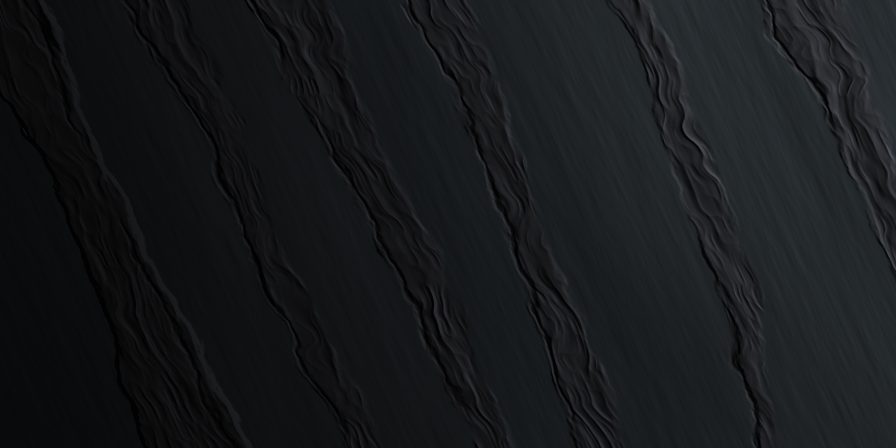
Write a Shadertoy shader that draws this texture.

```glsl
// Dark slate: smooth sheets of stone split by steep, crumpled diagonal ridges.

const vec3 SLATE = vec3(0.91, 1.03, 1.11);
const vec3 RIDGE_TINT = vec3(0.97, 0.99, 1.08);
const float LEAN = 0.44;
const float BAND_SPACING = 0.36;

float hash(vec2 p) {
    return fract(sin(dot(p, vec2(127.1, 311.7))) * 43758.5453);
}

float noise(vec2 p) {
    vec2 cell = floor(p), f = fract(p);
    f = f * f * f * (f * (f * 6.0 - 15.0) + 10.0);
    float low = mix(hash(cell), hash(cell + vec2(1.0, 0.0)), f.x);
    float high = mix(hash(cell + vec2(0.0, 1.0)), hash(cell + vec2(1.0, 1.0)), f.x);
    return mix(low, high, f.y);
}

float fbm(vec2 p, int octaves) {
    float sum = 0.0, amplitude = 0.5;
    for (int i = 0; i < octaves; i++) {
        sum += amplitude * noise(p);
        p = p * 2.03 + 17.3;
        amplitude *= 0.5;
    }
    return sum;
}

// Sharp crests where the noise crosses its middle value
float crest(vec2 p) {
    return 1.0 - abs(2.0 * noise(p) - 1.0);
}

// Long folds that follow the lean of the stone, broken into crumples
float creases(vec2 p) {
    p.x += 0.06 * noise(p * vec2(8.0, 7.0)) + 0.02 * noise(p * vec2(20.0, 24.0));
    return 0.60 * crest(p * vec2(19.0, 3.5))
         + 0.36 * crest(p * vec2(41.0, 10.0) + 5.0)
         + 0.20 * crest(p * vec2(78.0, 26.0) + 9.0);
}

// x: signed step height of one band, y: its cover, z: crack along one edge
vec3 band(vec2 p, float index) {
    float seed = index * 7.31 + 3.7;
    float lean = LEAN + 0.16 * (hash(vec2(seed, 1.0)) - 0.5);
    float top = BAND_SPACING * index - 0.06 + 0.12 * (hash(vec2(seed, 2.0)) - 0.5);
    float wander = 0.06 * (noise(vec2(p.y * 2.5, seed)) - 0.5)
                 + 0.02 * (noise(vec2(p.y * 11.0, seed + 4.0)) - 0.5);
    float d = p.x - top - lean * (1.0 - p.y) - wander;
    d += 0.042 * (fbm(vec2(d * 24.0, p.y * 15.0) + seed, 4) - 0.47);

    float width = mix(0.04, 0.10, hash(vec2(seed, 3.0)));
    width *= 0.30 + 1.2 * noise(vec2(p.y * 1.8, seed + 8.0));
    float cover = smoothstep(-width - 0.006, -width + 0.006, d)
                * (1.0 - smoothstep(width - 0.010, width + 0.010, d));
    float side = hash(vec2(seed, 4.0)) < 0.6 ? -1.0 : 0.8;
    float toCrack = (d - side * 0.8 * width) / 0.006;
    float open = smoothstep(0.25, 0.6, noise(vec2(p.y * 5.0, seed + 12.0)));
    return vec3(side * 0.011 * cover, cover, open * exp(-toCrack * toCrack));
}

// x: surface height, y: roughness of the split zones, z: depth of cracks
vec3 relief(vec2 p) {
    vec2 along = vec2(p.x + LEAN * p.y, p.y);
    float height = 0.0026 * fbm(along * vec2(50.0, 9.0), 3)
                 + 0.007 * fbm(along * vec2(9.0, 2.0), 2);
    vec2 split = vec2(0.0);
    for (int i = -1; i < 7; i++) {
        vec3 b = band(p, float(i));
        height += b.x;
        split = max(split, b.yz);
    }
    height += 0.018 * split.x * creases(along) - 0.006 * split.y;
    return vec3(height, split);
}

// Gloom at the left, soft light towards the upper right
float ambient(vec2 uv) {
    float across = smoothstep(-0.1, 0.95, uv.x + 0.14 * (uv.y - 0.5));
    float corner = smoothstep(0.55, 1.25, uv.x * 0.8 + uv.y * 0.45);
    return mix(0.040, 0.132, across) + 0.045 * corner;
}

void mainImage(out vec4 fragColor, in vec2 fragCoord) {
    vec2 uv = fragCoord / iResolution.xy;
    vec2 p = fragCoord / iResolution.y;

    // Slope towards the light
    float reach = 0.0035;
    vec2 lightDir = vec2(0.91, 0.41);
    vec3 here = relief(p);
    float slope = (here.x - relief(p + reach * lightDir).x) / reach;
    float shade = clamp(1.0 + 0.85 * slope, 0.15, 2.0);
    shade *= 1.0 - 0.5 * here.z;

    // Faint cloudy variation of the stone
    float cloud = 0.87 + 0.26 * fbm(vec2(p.x + LEAN * p.y, p.y) * vec2(6.0, 1.5), 3);
    vec3 tint = mix(SLATE, RIDGE_TINT, here.y);
    float level = ambient(uv) * cloud * shade * mix(1.0, 0.95, here.y);
    fragColor = vec4(tint * level, 1.0);
}
```
